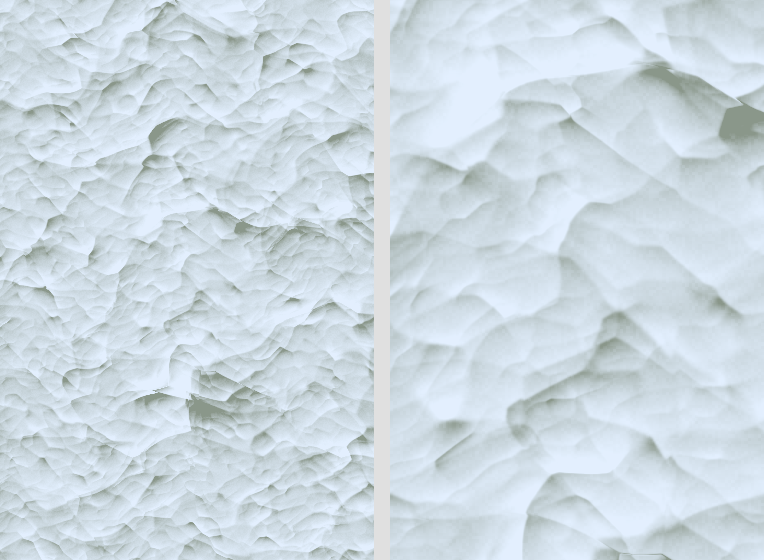
Left, the full canvas; right, a detail of the centre.
Reproduce this texture procedurally as a Shadertoy shader.

```glsl
// Crumpled white paper lit from above.
// Layers of cellular bowls meet in sharp ridges. Shade gathers beside the
// ridges of a few strong cells and leaves the paper between them calm.

vec3 hash3(vec2 cell) {
    vec3 v = fract(cell.xyx * vec3(0.1031, 0.1030, 0.0973));
    v += dot(v, v.yxz + 33.33);
    return fract((v.xxy + v.yzz) * v.zyx);
}

// Slope of a field of bowls, blended only close to the ridges between them.
vec2 foldSlope(vec2 p, float sharpness) {
    vec2 cell = floor(p);
    vec3 blend = vec3(0.0);
    float lowest = 9.0;
    for (int y = -1; y <= 1; y++)
    for (int x = -1; x <= 1; x++) {
        vec2 id = cell + vec2(x, y);
        vec3 rnd = hash3(id);
        vec3 fold = hash3(id + 71.0);
        vec2 offset = p - id - mix(vec2(0.03), vec2(0.97), rnd.xy);
        float steepness = mix(0.65, 1.4, rnd.z);
        float height = steepness * dot(offset, offset);

        // Few cells fold strongly; slope steepens toward the ridge.
        float strength = mix(0.35, 1.75, fold.z * fold.z);
        vec2 slope = offset * length(offset) * 1.9 * steepness * strength;
        slope += 0.22 * (fold.xy - 0.5);

        float newLowest = min(lowest, height);
        blend *= exp(sharpness * (newLowest - lowest));
        blend += vec3(slope, 1.0) * exp(sharpness * (newLowest - height));
        lowest = newLowest;
    }
    return blend.xy / blend.z;
}

// Slow layered sines, 0 to 1, for calm and busy areas.
float patches(vec2 p) {
    return 0.5 + 0.5 * sin(p.x * 9.0 + 2.0 * sin(p.y * 7.0))
                     * sin(p.y * 8.0 + 1.5 * sin(p.x * 11.0));
}

float foldLight(vec2 p) {
    float light = 0.0;
    float frequency = 4.6;
    p += 0.010 * sin(p.yx * vec2(19.0, 23.0) + vec2(1.0, 4.0));
    p += 0.003 * sin(p.yx * vec2(67.0, 59.0) + p * 31.0);
    for (int i = 0; i < 5; i++) {
        float layer = float(i);
        float angle = 0.55 * sin(layer * 2.4 + 0.6);
        mat2 turn = mat2(cos(angle), sin(angle), -sin(angle), cos(angle));
        vec2 q = turn * p * vec2(1.0, 1.45) * frequency + layer * 17.3;
        float crisp = mix(200.0, 1000.0, patches(p * 1.7 + layer * 2.1));
        vec2 slope = foldSlope(q, crisp / frequency);

        // Middle sizes are strongest; small folds gather in busy areas.
        float strength = 0.85 - 0.11 * (layer - 2.0) * (layer - 2.0);
        float busy = mix(0.3, 1.6, patches(p * 1.9 + layer * 0.15 + 3.0));
        light += dot(slope, vec2(0.4, -0.92)) * strength * (i > 1 ? busy : 1.0);

        // Smaller folds shift where they cross a larger ridge.
        p += 0.025 * slope / frequency;
        frequency *= 1.8;
    }
    return light * 2.2;
}

void mainImage(out vec4 fragColor, in vec2 fragCoord) {
    vec2 p = fragCoord / iResolution.y;
    float width = iResolution.x / iResolution.y;
    float light = foldLight(p);

    // Paper grain and worn, shaded side edges.
    light += 0.35 * (hash3(floor(p * 512.0)).x - 0.5);
    float edgeDistance = min(p.x, width - p.x);
    light -= 1.0 * smoothstep(0.035, 0.0, edgeDistance) * patches(p * 1.5 + 5.0);

    // Shadows deepen faster than highlights brighten.
    float bend = light < 0.0 ? 0.035 : 0.02;
    float tone = 0.83 + 0.17 * light - bend * light * light;
    tone = clamp(tone, -0.1, 1.1);

    vec3 shadow = vec3(0.57, 0.62, 0.58);
    vec3 paper = vec3(0.86, 0.91, 0.96);
    fragColor = vec4(mix(shadow, paper, tone), 1.0);
}
```
